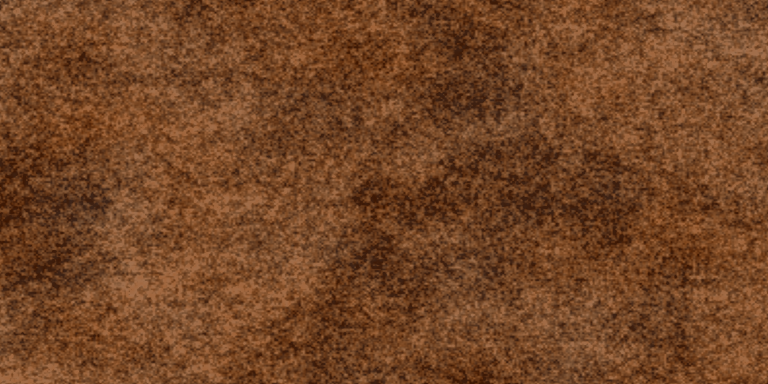
Write a Shadertoy shader that draws this texture.

```glsl
float hash(vec2 cell) {
    vec3 h = fract(cell.xyx * 0.1031);
    h += dot(h, h.yzx + 33.33);
    return fract((h.x + h.y) * h.z);
}

float noise(vec2 p) {
    vec2 cell = floor(p);
    vec2 f = fract(p);
    f = f * f * (3.0 - 2.0 * f);
    return mix(mix(hash(cell), hash(cell + vec2(1, 0)), f.x),
               mix(hash(cell + vec2(0, 1)), hash(cell + vec2(1, 1)), f.x), f.y);
}

float fbm(vec2 p) {
    float sum = 0.0, weight = 0.516;
    for (int i = 0; i < 5; i++) {
        sum += weight * noise(p);
        p = p * 2.03 + vec2(17.3, 9.1);
        weight *= 0.5;
    }
    return sum;
}

// Thin broken horizontal scratches, each with its own height and extent
float scratches(vec2 p) {
    float sum = 0.0;
    for (int i = 0; i < 5; i++) {
        float id = float(i);
        float y = (id + 0.2 + 0.6 * hash(vec2(id, 3.0))) / 5.0;
        float x = 2.0 * hash(vec2(id, 8.0));
        float wobble = 0.008 * (noise(vec2(p.x * 6.0, id * 7.0)) - 0.5);
        float line = 1.0 - smoothstep(0.001, 0.005, abs(p.y - y + wobble));
        float extent = 1.0 - smoothstep(0.15, 0.5, abs(p.x - x));
        sum += line * extent * smoothstep(0.3, 0.7, noise(vec2(p.x * 40.0, id)));
    }
    return sum;
}

// Rust ramp from burnt brown to tan
vec3 rust(float tone) {
    vec3 color = mix(vec3(0.24, 0.115, 0.05), vec3(0.38, 0.215, 0.105), smoothstep(0.0, 0.36, tone));
    color = mix(color, vec3(0.50, 0.31, 0.17), smoothstep(0.28, 0.68, tone));
    return mix(color, vec3(0.63, 0.415, 0.265), smoothstep(0.6, 1.0, tone));
}

void mainImage(out vec4 fragColor, in vec2 fragCoord) {
    vec2 p = fragCoord / iResolution.y;

    // Broad stains, ragged blotches and faint horizontal wear
    vec2 warp = vec2(fbm(p * 5.0 + 31.0), fbm(p * 5.0 + 57.0)) - 0.5;
    float stains = fbm(p * vec2(1.9, 3.0) + warp * 0.7 + 4.0) - 0.5;
    float blotches = fbm(p * vec2(9.0, 13.0) + warp * 2.0 + 20.0) - 0.5;
    float wear = noise(p * vec2(3.0, 60.0) + 11.0) - 0.5;

    // Fine crumbly grain
    float grain = 0.48 * noise(p * vec2(100.0, 122.0))
                + 0.40 * noise(p * vec2(187.0, 211.0) + 40.0)
                + 0.18 * noise(p * vec2(43.0, 52.0) + 70.0) - 0.53;

    float tone = 0.51 + 0.85 * stains + 0.6 * blotches + 0.1 * wear
               + 1.3 * grain - 0.22 * scratches(p);
    vec3 color = rust(clamp(tone, 0.0, 1.0));

    // Drift between saturated rust and dusty brown
    float dust = 1.2 * (fbm(p * vec2(4.0, 6.0) + 90.0) - 0.5)
               + 0.8 * (noise(p * 130.0 + 15.0) - 0.5);
    color += dust * vec3(0.0, 0.045, 0.075);

    fragColor = vec4(color, 1.0);
}
```
